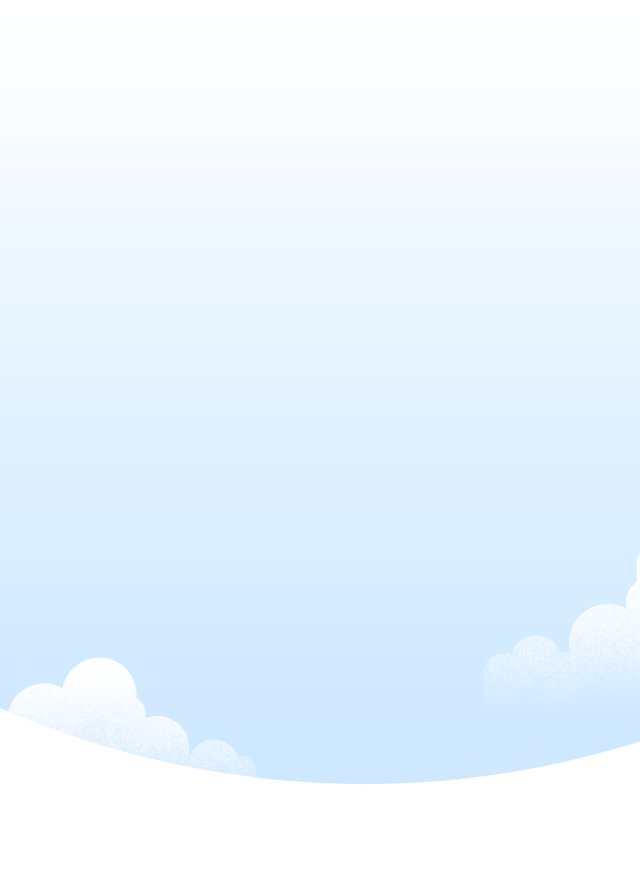
Write a Shadertoy shader that draws this background.

```glsl
// Pale blue sky fading to white, grainy soft clouds and a white curved foreground.

#define GROUND_CENTER vec2(0.4068, 1.142)
#define GROUND_RADIUS 1.017
#define LEFT_BASE 0.100
#define RIGHT_BASE 0.195
#define GRAIN_CELLS 512.0
#define GRAIN_AMOUNT 0.30
#define PUFFS 6

// Each puff: center x, center y, radius, peak opacity
const vec4 LEFT_CLOUD[PUFFS] = vec4[PUFFS](
    vec4(0.0495, 0.1956, 0.0417, 0.88),
    vec4(0.1108, 0.2243, 0.0417, 1.00),
    vec4(0.1408, 0.2021, 0.0222, 0.80),
    vec4(0.1760, 0.1656, 0.0352, 0.72),
    vec4(0.2386, 0.1460, 0.0287, 0.52),
    vec4(0.2699, 0.1408, 0.0156, 0.38));

const vec4 RIGHT_CLOUD[PUFFS] = vec4[PUFFS](
    vec4(0.5632, 0.2477, 0.0235, 0.36),
    vec4(0.5984, 0.2621, 0.0287, 0.50),
    vec4(0.6284, 0.2542, 0.0183, 0.40),
    vec4(0.6780, 0.2829, 0.0430, 0.75),
    vec4(0.7249, 0.3286, 0.0261, 0.92),
    vec4(0.7327, 0.3703, 0.0222, 1.00));

// Sky colors at even steps from the top down
const int SKY_STEPS = 7;
const vec3 SKY[SKY_STEPS + 1] = vec3[SKY_STEPS + 1](
    vec3(1.000, 1.000, 1.000),
    vec3(0.978, 0.990, 1.000),
    vec3(0.940, 0.972, 1.000),
    vec3(0.910, 0.960, 1.000),
    vec3(0.873, 0.937, 0.996),
    vec3(0.850, 0.932, 1.000),
    vec3(0.820, 0.917, 1.000),
    vec3(0.803, 0.908, 1.000));

float hash(vec2 p) {
    vec3 q = fract(p.xyx * 0.1031);
    q += dot(q, q.yzx + 33.33);
    return fract((q.x + q.y) * q.z);
}

vec3 skyColor(float height) {
    float t = clamp((1.0 - height) * 8.0, 0.0, float(SKY_STEPS) - 0.001);
    int i = int(t);
    return mix(SKY[i], SKY[i + 1], fract(t));
}

// Round-topped columns that fade out toward the cloud base
float cloudOpacity(vec2 p, vec4 puffs[PUFFS], float base, float edge) {
    float opacity = 0.0;
    for (int i = 0; i < PUFFS; i++) {
        vec4 puff = puffs[i];
        vec2 q = p - puff.xy;
        float d = length(vec2(q.x, max(q.y, 0.0))) - puff.z;
        float cover = 1.0 - smoothstep(-edge, edge, d);
        float fade = smoothstep(base, puff.y + puff.z, p.y);
        opacity = max(opacity, cover * fade * puff.w);
    }
    return opacity;
}

void mainImage(out vec4 fragColor, in vec2 fragCoord) {
    vec2 p = fragCoord / iResolution.y;
    float edge = 0.75 / iResolution.y;
    vec3 color = skyColor(p.y);

    // Clouds, speckled most where they are half transparent
    float cloud = max(cloudOpacity(p, LEFT_CLOUD, LEFT_BASE, edge),
                      cloudOpacity(p, RIGHT_CLOUD, RIGHT_BASE, edge));
    float grain = hash(floor(p * GRAIN_CELLS)) - 0.5;
    cloud += grain * GRAIN_AMOUNT * 4.0 * cloud * (1.0 - cloud);
    color = mix(color, vec3(1.0), clamp(cloud, 0.0, 1.0));

    // White foreground below the arc
    float below = p.y < GROUND_CENTER.y
        ? length(p - GROUND_CENTER) - GROUND_RADIUS : -1.0;
    color = mix(color, vec3(1.0), smoothstep(-edge, edge, below));

    fragColor = vec4(color, 1.0);
}
```
